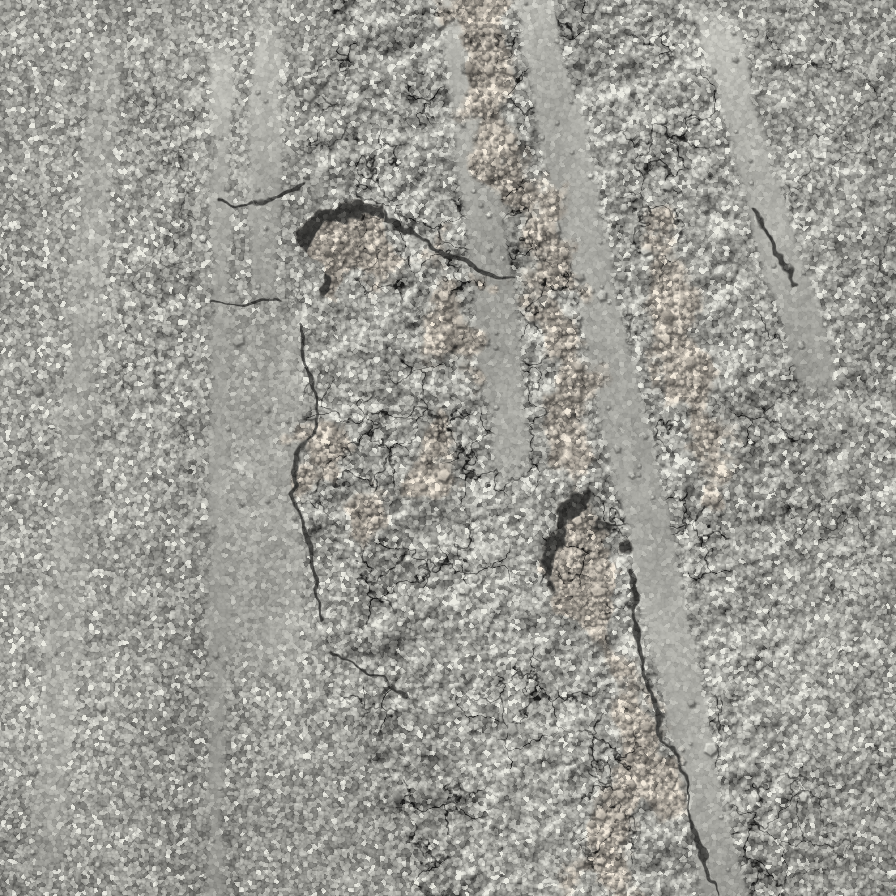
Give the GLSL for this texture, as a Shadertoy shader.

```glsl
#define GRAIN 210.0
#define GRAIN_CONTRAST 0.30
#define RELIEF 1.35
#define CRACK_WIDTH 0.0016
#define SHADOW_REACH 0.021
#define ASPHALT 0.625
#define SEALER 0.645
#define SHADOW_TONE 0.20
#define TINT vec3(1.0, 1.0, 0.965)
#define GRIT_TINT vec3(1.05, 1.0, 0.93)
#define SUN vec2(-0.5, 0.86)

float hash(vec2 p) {
    vec3 q = fract(p.xyx * vec3(0.1031, 0.1030, 0.0973));
    q += dot(q, q.yzx + 33.33);
    return fract((q.x + q.y) * q.z);
}
vec2 hash2(vec2 p) { return vec2(hash(p), hash(p + 71.7)); }

float noise(vec2 p) {
    vec2 i = floor(p), f = fract(p);
    f = f * f * (3.0 - 2.0 * f);
    return mix(mix(hash(i), hash(i + vec2(1, 0)), f.x),
               mix(hash(i + vec2(0, 1)), hash(i + vec2(1, 1)), f.x), f.y);
}
float fbm(vec2 p) {
    float sum = 0.0, amp = 0.5;
    for (int i = 0; i < 4; i++) {
        sum += amp * noise(p);
        p = mat2(1.6, 1.2, -1.2, 1.6) * p + 5.3;
        amp *= 0.55;
    }
    return sum;
}

// x: nearest distance, y: gap to the second nearest, z: random tone
vec3 cells(vec2 p) {
    vec2 base = floor(p);
    float first = 9.0, second = 9.0, tone = 0.0;
    for (int k = 0; k < 9; k++) {
        vec2 c = base + vec2(k % 3 - 1, k / 3 - 1);
        float d = length(c + hash2(c) - p);
        if (d < first) { second = first; first = d; tone = hash(c + 19.1); }
        else second = min(second, d);
    }
    return vec3(first, second - first, tone);
}

float segment(vec2 p, vec4 s) {
    vec2 a = p - s.xy, b = s.zw - s.xy;
    return length(a - b * clamp(dot(a, b) / dot(b, b), 0.0, 1.0));
}

// Leaning sealed band with ragged sides and soft ends
float band(vec2 p, float top, float lean, float halfWidth, float low, float high) {
    float ragged = 0.02 * (fbm(p * vec2(26, 13) + top * 40.0) - 0.47);
    float d = abs(p.x - top - lean * (1.0 - p.y)) + ragged - halfWidth;
    float ends = smoothstep(low - 0.03, low + 0.03, p.y) * (1.0 - smoothstep(high - 0.03, high + 0.03, p.y));
    return ends * (1.0 - smoothstep(-0.004, 0.004, d));
}

// Loose grit gathered along worn lines
float grit(vec2 p) {
    vec4 worn[9] = vec4[9](
        vec4(0.40, 0.72, 0.55, 0.69), vec4(0.56, 0.86, 0.63, 0.60), vec4(0.63, 0.60, 0.645, 0.40),
        vec4(0.645, 0.37, 0.73, 0.12), vec4(0.71, 0.15, 0.67, 0.00), vec4(0.72, 0.76, 0.80, 0.47),
        vec4(0.34, 0.51, 0.40, 0.43), vec4(0.54, 0.98, 0.55, 0.82), vec4(0.50, 0.68, 0.48, 0.47));
    float d = 1.0;
    for (int i = 0; i < 9; i++) d = min(d, segment(p, worn[i]));
    return 1.0 - smoothstep(-0.008, 0.012, d - 0.02 + 0.12 * (fbm(p * 24.0) - 0.47));
}

float pothole(vec2 p) {
    float d = min(length((p - vec2(0.380, 0.735)) * vec2(1.05, 0.9)),
                  length((p - vec2(0.648, 0.385)) * vec2(1.0, 0.82)));
    return 1.0 - smoothstep(-0.003, 0.003, d - 0.046 + 0.07 * (fbm(p * 27.0) - 0.47));
}

float cracks(vec2 p) {
    vec4 paths[10] = vec4[10](
        vec4(0.24, 0.66, 0.31, 0.67), vec4(0.33, 0.64, 0.36, 0.545), vec4(0.36, 0.545, 0.32, 0.45),
        vec4(0.32, 0.45, 0.36, 0.31), vec4(0.42, 0.765, 0.57, 0.685), vec4(0.84, 0.77, 0.89, 0.68),
        vec4(0.37, 0.27, 0.46, 0.22), vec4(0.70, 0.36, 0.73, 0.25), vec4(0.73, 0.25, 0.80, 0.00),
        vec4(0.25, 0.77, 0.34, 0.79));
    vec2 q = p + 0.035 * (vec2(fbm(p * 22.0), fbm(p * 22.0 + 9.0)) - 0.47);
    float d = 1.0;
    for (int i = 0; i < 10; i++) d = min(d, segment(q, paths[i]));
    float width = CRACK_WIDTH * (0.3 + 1.7 * noise(p * 35.0));
    return 1.0 - smoothstep(width - 0.0008, width + 0.0014, d);
}

// Angular pebble with a lit side: x cover, y tone, z shadow
vec3 pebble(vec2 p, float scale, float share) {
    vec2 id = floor(p * scale);
    vec2 center = id + 0.5 + 0.24 * (hash2(id + scale) - 0.5);
    float loose = max(grit(center / scale), pothole(center / scale));
    if (hash(id + scale * 3.0) > share * (0.04 + loose)) return vec3(0.0);
    vec2 q = p * scale - center;
    float radius = mix(0.13, 0.27, hash(id + 4.4)), body = -1.0, shadow = -1.0;
    for (int k = 0; k < 5; k++) {
        float angle = 1.2566 * float(k) + 6.0 * hash(id + 2.2);
        vec2 side = vec2(cos(angle), sin(angle));
        float reach = radius * (0.7 + 0.4 * hash(id + float(k) * 7.0));
        body = max(body, dot(q, side) - reach);
        shadow = max(shadow, dot(q + SUN * 0.12, side) - reach);
    }
    float soft = 0.0013 * scale;
    float tone = 0.55 + 0.24 * hash(id + 8.8) + 0.12 * dot(q, SUN) / radius;
    return vec3(1.0 - smoothstep(-soft, soft, body), tone, 1.0 - smoothstep(-soft, soft * 2.0, shadow));
}

void mainImage(out vec4 fragColor, in vec2 fragCoord) {
    vec2 p = fragCoord / iResolution.xy;
    // Region masks
    float sealed = max(band(p, 0.595, 0.215, 0.024, -0.1, 1.1), band(p, 0.25, -0.01, 0.010, -0.1, 0.94));
    sealed = max(sealed, max(band(p, 0.51, 0.12, 0.021, 0.47, 1.1), band(p, 0.79, 0.29, 0.022, 0.56, 0.98)));
    sealed = max(sealed, max(band(p, 0.295, 0.0, 0.015, 0.67, 0.97), 0.7 * band(p, 0.285, 0.0, 0.05, 0.25, 0.65)));
    sealed = max(sealed, 0.65 * band(p, 0.125, -0.08, 0.018, 0.03, 0.95));
    float edge = 0.335 + 0.11 * (1.0 - smoothstep(0.0, 0.4, p.y)) + 0.1 * (fbm(p * 14.0) - 0.47);
    float rough = smoothstep(edge - 0.015, edge + 0.02, p.x) * (1.0 - 0.45 * smoothstep(0.8, 0.98, p.x));
    rough = max(rough, 0.5 * band(p, 0.185, -0.03, 0.045, 0.45, 0.95));
    float hole = pothole(p), loose = max(grit(p), hole);
    sealed *= 1.0 - loose;
    rough *= 1.0 - 0.9 * sealed;
    // Mineral grain
    vec3 grain = cells(p * GRAIN);
    float speck = (grain.z - 0.5) * GRAIN_CONTRAST - 0.09 * smoothstep(0.35, 0.9, grain.x);
    speck += 0.15 * (noise(p * 430.0) - 0.5) + 0.13 * smoothstep(0.93, 0.97, grain.z);
    float tone = mix(ASPHALT, SEALER, sealed) + speck * (1.0 - 0.68 * sealed);
    tone += 0.18 * (fbm(p * vec2(9, 4)) - 0.47) + 0.09 * sealed * smoothstep(0.75, 1.0, p.y);
    // Sunlit lumps and broken joints
    float slope = fbm(p * 34.0) - fbm((p + SUN * 0.005) * 34.0);
    tone += RELIEF * slope * (0.2 + 0.8 * max(rough, loose)) * (1.0 - 0.8 * sealed);
    vec2 warped = p * 23.0 + 1.3 * vec2(fbm(p * 38.0), fbm(p * 38.0 + 4.0));
    float joint = 1.0 - smoothstep(0.015, 0.085, cells(warped).y);
    tone -= 0.30 * joint * rough * smoothstep(0.48, 0.66, noise(p * 19.0 + 3.0));
    tone += loose * (0.015 + 0.22 * (noise(p * 130.0) - 0.5));
    // Pebbles, from fine to coarse
    for (int i = 0; i < 3; i++) {
        vec3 stone = pebble(p, 120.0 / exp2(float(i) * 0.8), 0.62 - 0.15 * float(i));
        tone = mix(tone, 0.30, 0.75 * stone.z);
        tone = mix(tone, stone.y + speck * 0.4, stone.x);
    }
    // Open cracks and the shaded pothole rim
    float rim = hole * (1.0 - pothole(p + SUN * SHADOW_REACH * (0.4 + noise(p * 30.0))));
    float dark = max(0.85 * cracks(p) * (1.0 - hole), 0.9 * rim);
    tone = mix(tone, SHADOW_TONE + 0.3 * speck, dark);
    vec3 color = clamp(tone, 0.1, 0.92) * mix(TINT, GRIT_TINT, 0.8 * loose * (1.0 - dark));
    fragColor = vec4(color, 1.0);
}
```
